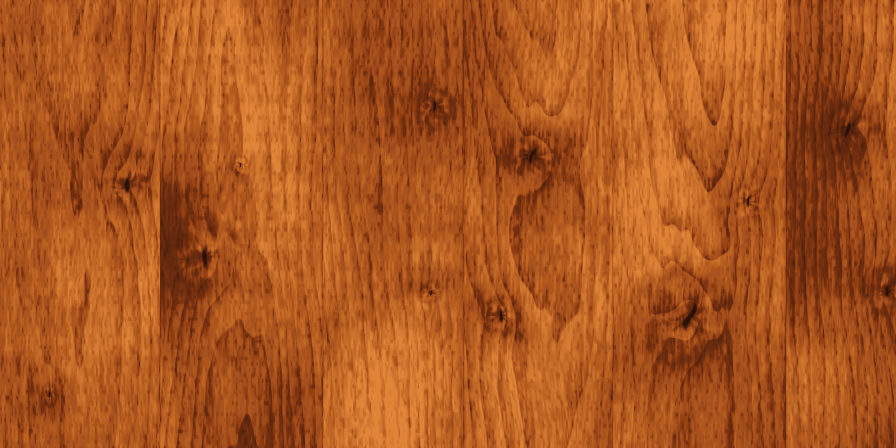
Write a WebGL 2 fragment shader that draws this texture.

```glsl
#version 300 es
precision highp float;
// Stained wooden planks with tall arched growth rings, fine fibres and knots.

uniform vec2 u_resolution;
out vec4 fragColor;

const float PLANK_WIDTH = 0.36;

// Stain colours from dark to light, and the tone at which each one sits.
const vec3 STAIN[6] = vec3[6](
    vec3(0.44, 0.18, 0.06), vec3(0.58, 0.25, 0.07), vec3(0.64, 0.31, 0.12),
    vec3(0.69, 0.34, 0.11), vec3(0.77, 0.42, 0.16), vec3(0.88, 0.52, 0.22));
const float TONE[6] = float[6](-1.75, -1.0, -0.52, -0.03, 0.67, 1.6);

float hash(vec2 p) {
    return fract(sin(dot(p, vec2(127.1, 311.7))) * 43758.5453);
}

// Smooth value noise in -1..1.
float noise(vec2 p) {
    vec2 cell = floor(p), f = fract(p);
    vec2 u = f * f * f * (f * (f * 6.0 - 15.0) + 10.0);
    float low = mix(hash(cell), hash(cell + vec2(1, 0)), u.x);
    float high = mix(hash(cell + vec2(0, 1)), hash(cell + vec2(1, 1)), u.x);
    return 2.0 * mix(low, high, u.y) - 1.0;
}

float fbm(vec2 p) {
    float sum = 0.0, amplitude = 0.5;
    for (int i = 0; i < 4; i++) {
        sum += amplitude * noise(p);
        p = p * 2.03 + 17.3;
        amplitude *= 0.5;
    }
    return sum;
}

float plankEdge(float index) {
    return PLANK_WIDTH * (index - 0.08 + 0.25 * (hash(vec2(index, 4.0)) - 0.5));
}

float plankIndex(float x) {
    float index = floor(x / PLANK_WIDTH);
    if (x < plankEdge(index)) return index - 1.0;
    return x < plankEdge(index + 1.0) ? index : index + 1.0;
}

// Growth-ring height: upright lines on some planks, tall arches on others.
float ringField(vec2 p, float centre, float index) {
    vec2 seed = vec2(index * 7.3, index * 3.1);
    float x = p.x - centre + 0.03 * noise(vec2(index, p.y * 1.6));
    float direction = hash(seed) < 0.7 ? 1.0 : -1.0;
    float arch = 120.0 * x * x - direction * 2.2 * p.y;
    float straight = 36.0 * x;
    float field = mod(index, 3.0) == 2.0 ? straight : arch;
    field += 2.2 * fbm(vec2(p.x * 5.0, p.y * 0.7) + seed);
    return field + 0.09 * noise(p * vec2(50.0, 14.0) + seed);
}

float ringShade(float field, float slope) {
    float f = fract(field), edge = clamp(slope * 1.5, 0.06, 0.5);
    float line = pow(f, 2.3) * (1.0 - smoothstep(1.0 - edge, 1.0, f));
    return (line - 0.25) * (1.0 - smoothstep(0.3, 0.75, slope));
}

// Long fibres plus short dark pores, all running up the plank.
float fibres(vec2 p, float index) {
    vec2 q = p + vec2(0.012 * noise(p * vec2(5.0, 4.0)), index * 5.7);
    float fine = noise(q * vec2(235.0, 46.0));
    float coarse = noise(q * vec2(110.0, 9.0) + 31.0);
    float pores = smoothstep(0.2, 0.8, noise(q * vec2(245.0, 80.0) + 57.0));
    return 0.65 * fine + 0.4 * coarse - 0.7 * (pores - 0.16);
}

vec3 stain(float tone) {
    vec3 colour = STAIN[0];
    for (int i = 1; i < 6; i++) {
        float t = (tone - TONE[i - 1]) / (TONE[i] - TONE[i - 1]);
        colour = mix(colour, STAIN[i], clamp(t, 0.0, 1.0));
    }
    return colour * (1.0 + 0.14 * clamp(tone + 1.75, -3.0, 0.0));
}

void main() {
    vec2 p = gl_FragCoord.xy / u_resolution.y;
    float pixel = 1.0 / u_resolution.y;
    float index = plankIndex(p.x);
    float left = plankEdge(index), right = plankEdge(index + 1.0);
    float field = ringField(p, 0.5 * (left + right), index);

    // Knots bend the rings, shimmer around a dark heart and may split.
    float knotTone = 0.0, crack = 0.0, shimmer = 0.0;
    for (int k = 0; k < 2; k++) {
        vec2 id = vec2(index, float(k) + 11.0);
        vec2 place = vec2(hash(id), hash(id + 23.0));
        float h = hash(id + 41.0), size = mix(0.006, 0.034, h * h);
        vec2 centre = vec2(mix(left, right, 0.15 + 0.7 * place.x),
                           0.5 * (float(k) + 0.1 + 0.8 * place.y));
        vec2 d = p - centre;
        d += size * 0.5 * vec2(noise(p * 22.0 + id), noise(p * 22.0 - id));
        float r = length(d * vec2(1.0, 0.85)) / size;
        field += 110.0 * size * exp(-r / 3.5);
        float flame = noise(vec2(atan(d.y, d.x) * 3.0, r * 1.5) + id);
        knotTone += exp(-r * r / 7.0) * (0.4 + 1.3 * flame);
        knotTone -= 2.6 * exp(-r * r * 1.6) + 0.7 * exp(-pow(r - 2.6, 2.0) * 2.0);
        knotTone -= 0.9 * exp(-r * r / 30.0);
        shimmer += exp(-r * size / 0.11);
        float split = length(d / (size * vec2(0.22, 0.95)));
        crack = max(crack, 1.0 - smoothstep(0.5, 1.2, split));
    }

    // Sum the layers into one tone centred on zero.
    float fibre = fibres(p, index);
    float ringStrength = 1.2 + 0.7 * noise(p * vec2(5.0, 2.0) + index * 9.0);
    float rings = ringShade(field, fwidth(field)) * ringStrength;
    float tone = mod(index, 2.0) == 1.0 ? -0.55 : 0.42;
    tone += 2.5 * fbm(p * vec2(3.4, 2.2) + index * 13.0);
    tone += 1.2 * shimmer * fbm(p * vec2(5.0, 16.0) + index * 3.0);
    tone += fibre * 0.95 - rings * (1.25 - 0.5 * fibre) + knotTone;

    // Thin dark joints between planks.
    float joint = min(p.x - left, right - p.x);
    tone -= 0.7 * (1.0 - smoothstep(0.0, max(0.004, pixel), joint));

    vec3 colour = mix(stain(tone), vec3(0.13, 0.05, 0.025), 0.85 * crack);
    fragColor = vec4(colour, 1.0);
}
```
